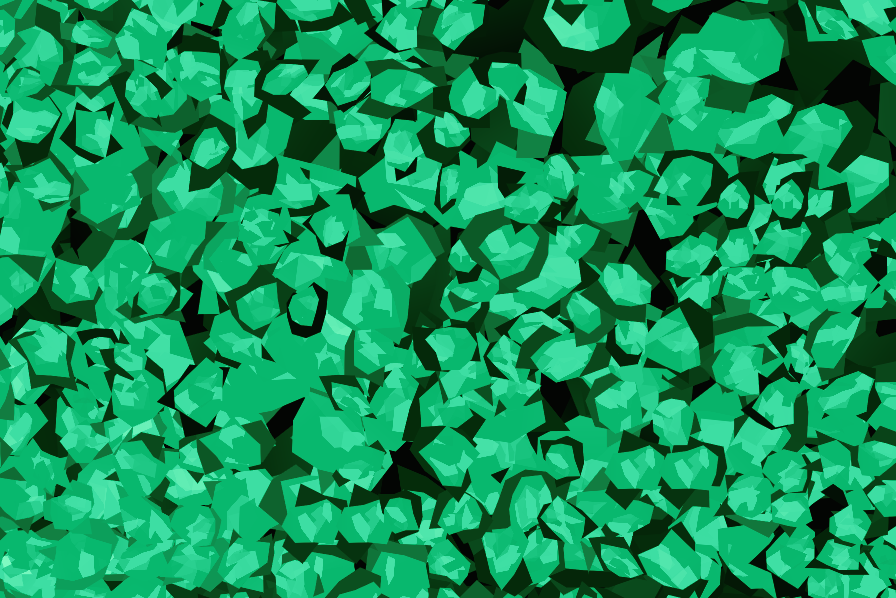
A WebGL 1 fragment shader for this background:

```glsl
precision highp float;
// A heap of jagged green crystals over a black ground. Jittered grids scatter
// star-shaped polygons: dark slabs first, then three layers of grains, each a
// spiky skirt, a body and sharp facets. A tone value is coloured by a ramp.
uniform vec2 u_resolution;

float hash(float x) {
  return fract(sin(x * 127.1 + 3.7) * 43758.5);
}

float hash2(vec2 p) {
  return fract(sin(dot(p, vec2(127.1, 311.7))) * 43758.5);
}

float noise(vec2 p) {
  vec2 i = floor(p), f = fract(p);
  f *= f * (3.0 - 2.0 * f);
  return mix(mix(hash2(i), hash2(i + vec2(1.0, 0.0)), f.x),
             mix(hash2(i + vec2(0.0, 1.0)), hash2(i + 1.0), f.x), f.y);
}

vec2 direction(float angle) {
  return vec2(cos(angle), sin(angle));
}

// Turns q to a random axis and squeezes it across that axis
vec2 squeeze(vec2 q, float seed, float amount) {
  vec2 axis = direction(6.28318 * hash(seed));
  return vec2(dot(q, axis), amount * (axis.x * q.y - axis.y * q.x));
}

// Smooth coverage of a polygon whose corners lie between inner and 1 radius
float shard(vec2 q, float radius, float seed, float sides, float inner) {
  float wedge = 6.28318 / sides;
  float angle = mod(atan(q.y, q.x) + 6.28318 * hash(seed), 6.28318);
  float i = floor(angle / wedge);
  vec2 a = direction(i * wedge) * mix(inner, 1.0, hash(seed + 0.37 + mod(i, sides)));
  vec2 b = direction((i + 1.0) * wedge)
         * mix(inner, 1.0, hash(seed + 0.37 + mod(i + 1.0, sides)));
  vec2 edge = b - a;
  vec2 r = direction(angle) * length(q) / radius - a;
  float inside = (edge.x * r.y - edge.y * r.x) / length(edge);
  return clamp(inside * radius * u_resolution.y + 0.5, 0.0, 1.0);
}

// How crowded the heap is: full at the left, sparse at the right
float density(vec2 p) {
  return 1.08 - 0.2 * p.x - 0.25 * smoothstep(0.7, 1.5, p.x)
       + 1.0 * (noise(p * 3.7 + 4.0) - 0.5);
}

float glow(vec2 p) {
  vec2 d = p - vec2(0.32, 0.25);
  return exp(-5.0 * dot(d, d));
}

// Dark slabs with a soft gradient across each
float addSlabs(float tone, vec2 p, float cell) {
  for (int j = -1; j <= 1; j++)
  for (int i = -1; i <= 1; i++) {
    vec2 id = floor(p / cell) + vec2(float(i), float(j));
    float seed = hash2(id + 71.0) * 90.0;
    vec2 center = (id + 0.2 + 0.6 * vec2(hash(seed + 1.1), hash(seed + 2.2))) * cell;
    vec2 q = p - center;
    if (hash(seed + 3.3) > density(center) - 0.1) continue;
    float shade = 0.11 + 0.24 * hash(seed + 4.4)
                + 0.1 * dot(q, direction(seed)) / cell;
    tone = mix(tone, shade, shard(q, cell * 0.95, seed, 9.0, 0.25));
  }
  return tone;
}

float addGrains(float tone, vec2 p, float cell, float layer) {
  for (int j = -1; j <= 1; j++)
  for (int i = -1; i <= 1; i++) {
    vec2 id = floor(p / cell) + vec2(float(i), float(j));
    float seed = hash2(id + layer * 17.0) * 90.0;
    vec2 center = (id + 0.2 + 0.6 * vec2(hash(seed + 1.1), hash(seed + 2.2))) * cell;
    vec2 q = p - center;
    float crowd = density(center);
    if (length(q) > 1.1 * cell || hash(seed + 3.3) > crowd * 0.85) continue;
    q = squeeze(q, seed + 4.4, 1.0 + 0.5 * hash(seed + 9.9));

    // Skirt of spikes, greener where the heap is crowded
    float size = cell * mix(0.48, 0.78, hash(seed + 5.5));
    float skirtTone = mix(0.08, 0.42, hash(seed + 6.6)) + 0.32 * smoothstep(0.85, 1.2, crowd);
    tone = mix(tone, skirtTone, shard(q, size * 1.38, seed + 7.0, 10.0, 0.3));

    // Body, then thin facets clipped to it
    float lit = glow(center);
    float body = shard(q, size, seed + 19.0, 9.0, 0.54);
    float face = 0.66 + 0.06 * hash(seed + 8.8) + 0.13 * lit + 0.04 * q.x / size;
    for (int k = 0; k < 7; k++) {
      float s = seed + 31.0 + 13.3 * float(k);
      vec2 f = q - size * 0.75 * hash(s + 1.3) * direction(6.28318 * hash(s + 2.6));
      f = squeeze(f, s, 1.3 + 1.2 * hash(s + 5.2));
      float facetTone = mix(0.62, 1.04, hash(s + 3.9)) + 0.14 * lit;
      face = mix(face, facetTone, 0.85 * shard(f, size * 0.8, s, 5.0, 0.25));
    }
    tone = mix(tone, face, body);
  }
  return tone;
}

vec3 ramp(float t) {
  vec3 c = mix(vec3(0.01, 0.02, 0.01), vec3(0.02, 0.17, 0.04), smoothstep(0.03, 0.2, t));
  c = mix(c, vec3(0.04, 0.29, 0.11), smoothstep(0.2, 0.35, t));
  c = mix(c, vec3(0.07, 0.50, 0.26), smoothstep(0.35, 0.5, t));
  c = mix(c, vec3(0.03, 0.72, 0.43), smoothstep(0.5, 0.66, t));
  c = mix(c, vec3(0.24, 0.87, 0.64), smoothstep(0.72, 0.88, t));
  return mix(c, vec3(0.50, 0.98, 0.76), smoothstep(0.95, 1.15, t));
}

void main() {
  vec2 p = gl_FragCoord.xy / u_resolution.y;
  float tone = addSlabs(0.02, p, 0.15);
  tone = addGrains(tone, p, 0.155, 1.0);
  tone = addGrains(tone, p + 0.37, 0.12, 2.0);
  tone = addGrains(tone, p + 0.71, 0.09, 3.0);
  gl_FragColor = vec4(ramp(tone), 1.0);
}
```
